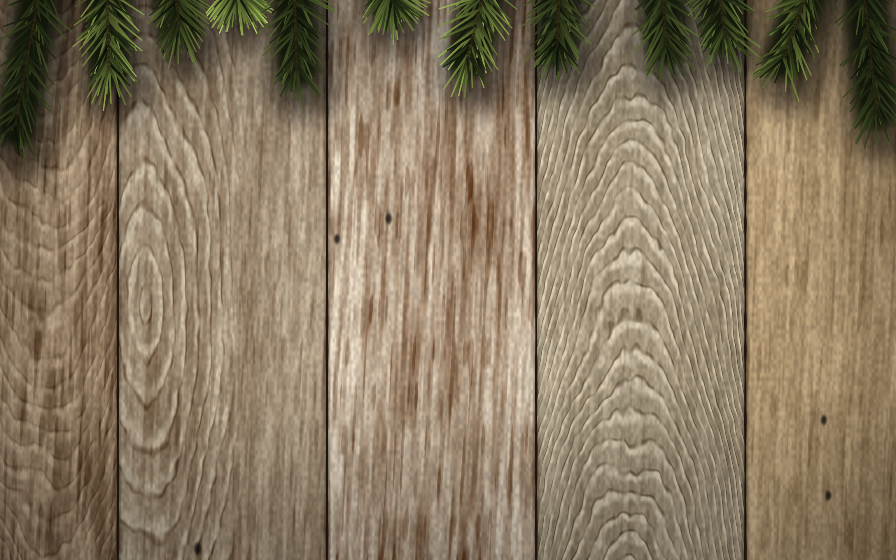
This texture is drawn by a WebGL 2 fragment shader. Its source:

```glsl
#version 300 es
precision highp float;
uniform vec2 u_resolution;
out vec4 fragColor;

const float PLANK_WIDTH = 0.3735;
const float FIRST_GAP = 0.2105;
const int NEEDLES = 84;

const vec3 PALE_WOOD[5] = vec3[5](vec3(.69, .60, .49), vec3(.70, .64, .55),
    vec3(.77, .71, .63), vec3(.73, .68, .59), vec3(.79, .69, .54));
const vec3 DARK_WOOD[5] = vec3[5](vec3(.33, .23, .14), vec3(.40, .31, .22),
    vec3(.42, .30, .20), vec3(.43, .37, .28), vec3(.48, .38, .25));
// ring centre x, ring bend, ring strength, streak strength
const vec4 GRAIN[5] = vec4[5](vec4(.083, -13., .26, .85), vec4(.26, 0., .50, .65),
    vec4(.75, 0., 0., 1.), vec4(1.125, 14., .58, .42), vec4(1.5, 0., 0., .62));
// knot x, y, radius
const vec3 KNOTS[5] = vec3[5](vec3(.694, .61, .007), vec3(.602, .573, .006),
    vec3(.352, .02, .008), vec3(1.471, .25, .006), vec3(1.479, .115, .006));
// base x, tip x, drop, brightness
const vec4 SPRIGS[12] = vec4[12](
    vec4(.075, .027, .225, .25), vec4(.19, .195, .12, .75), vec4(.31, .32, .045, .5),
    vec4(.42, .425, -.01, .95), vec4(.525, .53, .12, .38), vec4(.69, .70, 0., .7),
    vec4(.87, .835, .105, .85), vec4(1., .995, .08, .42), vec4(1.18, 1.19, .08, .42),
    vec4(1.28, 1.295, .06, .5), vec4(1.45, 1.40, .105, .62), vec4(1.54, 1.565, .195, .25));

float hash(vec2 p) {
    vec3 q = fract(p.xyx * .1031);
    q += dot(q, q.yzx + 33.33);
    return fract((q.x + q.y) * q.z);
}

float noise(vec2 p) {
    vec2 cell = floor(p), f = fract(p);
    f = f * f * (3. - 2. * f);
    return mix(mix(hash(cell), hash(cell + vec2(1, 0)), f.x),
               mix(hash(cell + vec2(0, 1)), hash(cell + 1.), f.x), f.y);
}

// x: distance to the segment, y: position along it
vec2 segment(vec2 p, vec2 a, vec2 b) {
    vec2 ab = b - a;
    float h = clamp(dot(p - a, ab) / dot(ab, ab), 0., 1.);
    return vec2(length(p - a - ab * h), h);
}

// Signed tone of the long fibres, with short dark pores
float streaks(vec2 p) {
    float x = p.x - .04 * (p.y - .5) + .008 * noise(p * vec2(9., 3.));
    float broad = noise(vec2(x * 24., p.y * 1.5)) - .5;
    float fibre = smoothstep(.3, .7, noise(vec2(x * 120., p.y * 7.))) - .5;
    float fine = noise(vec2(x * 210., p.y * 18.)) - .5;
    float pore = smoothstep(.66, .82, noise(vec2(x * 150. + 31., p.y * 13.)));
    return .4 * broad + .36 * fibre + .5 * fine - .38 * pore;
}

float rings(vec2 p, vec4 grain, bool oval) {
    float dx = p.x - grain.x;
    float field = oval ? length(vec2(dx * 3.5, p.y - .45)) : p.y + grain.y * dx * dx;
    field += .07 * (noise(p * vec2(16., 6.)) - .5) + .016 * noise(p * vec2(80., 40.));
    float phase = fract(field * (oval ? 14. : 20.));
    float line = smoothstep(.35, .68, phase) * (1. - smoothstep(.72, .92, phase));
    float edge = smoothstep(.74, .88, phase) * (1. - smoothstep(.9, 1., phase));
    float fade = oval ? 1. - smoothstep(.38, .46, p.x) : 1.;
    float breaks = smoothstep(.15, .75, noise(p * vec2(100., 45.)));
    return (line - .7 * edge - .22) * fade * grain.z * (.35 + .9 * breaks);
}

vec3 wood(vec2 p, int plank, float px) {
    vec4 grain = GRAIN[plank];
    float tone = .66 + streaks(p + float(plank) * 3.7) * grain.w;
    tone += rings(p, grain, plank == 1) + .2 * (noise(p * vec2(7., 3.)) - .5);
    vec3 color = mix(DARK_WOOD[plank], PALE_WOOD[plank], clamp(tone, -.2, 1.15));
    color *= .9 + .2 * noise(p * vec2(240., 130.));
    for (int i = 0; i < 5; i++) {
        float d = length((p - KNOTS[i].xy) * vec2(1., .6));
        color *= mix(.3, 1., smoothstep(KNOTS[i].z * .3, KNOTS[i].z + px, d));
    }
    return color;
}

// Needles fan out around a stem, the lower ones on top
vec3 drawSprig(vec3 color, vec2 p, vec2 base, vec2 tip, float bright, float seed, float px) {
    float core = segment(p, base, tip).x;
    if (core > .11) return color;
    color = mix(color, vec3(.06, .075, .03), .93 * (1. - smoothstep(.018, .052, core)));
    vec2 along = normalize(tip - base), across = vec2(-along.y, along.x);
    for (int i = 0; i < NEEDLES; i++) {
        float t = float(i) / float(NEEDLES - 1);
        float pick = hash(vec2(float(i), seed)), shade = hash(vec2(seed + 41., float(i)));
        float angle = (pick - .5) * mix(2.4, 1.5, t);
        vec2 root = mix(base, tip, t);
        vec2 end = root + (along * cos(angle) + across * sin(angle)) * (.054 + .028 * shade);
        vec2 hit = segment(p, root, end);
        float cover = 1. - smoothstep(-px * .5, px * .5, hit.x - .0027 * (1. - .6 * hit.y));
        vec3 green = mix(vec3(.07, .10, .04), vec3(.60, .70, .32), bright * shade * 1.05 + .1 * shade);
        color = mix(color, green * (.5 + .6 * hit.y), cover);
    }
    return mix(color, vec3(.22, .15, .07), .5 * (1. - smoothstep(.001, .003, core)));
}

void main() {
    float px = 1. / u_resolution.y;
    vec2 p = gl_FragCoord.xy * px;
    float slot = (p.x - FIRST_GAP) / PLANK_WIDTH;
    int plank = clamp(int(floor(slot)) + 1, 0, 4);
    vec3 color = wood(p, plank, px);

    // Light falls off towards the borders
    color *= 1.03 - .22 * pow(abs(p.x / .8 - 1.), 3.);
    color *= mix(.78, 1.05, smoothstep(-.05, .4, p.y)) * mix(1., .74, smoothstep(.7, 1., p.y));

    // Gaps between planks
    float gap = abs(slot - round(slot)) * PLANK_WIDTH;
    color *= mix(.75, 1., smoothstep(.002, .009, gap));
    float ragged = .0012 + .0012 * noise(vec2(slot * 2., p.y * 40.));
    color = mix(vec3(.12, .075, .04), color, smoothstep(ragged - px * .4, ragged + px * .6, gap));

    // Soft shadows, then the sprigs
    float shadow = 0.;
    for (int i = 0; i < 12; i++) {
        vec4 s = SPRIGS[i];
        float d = segment(p + vec2(-.01, .03), vec2(s.x, 1.04), vec2(s.y, 1. - s.z)).x;
        shadow = max(shadow, 1. - smoothstep(.02, .1, d));
    }
    color *= 1. - .48 * shadow;
    for (int i = 0; i < 12; i++) {
        vec4 s = SPRIGS[i];
        color = drawSprig(color, p, vec2(s.x, 1.04), vec2(s.y, 1. - s.z), s.w, float(i) * 7. + 3., px);
    }
    fragColor = vec4(color, 1.);
}
```
